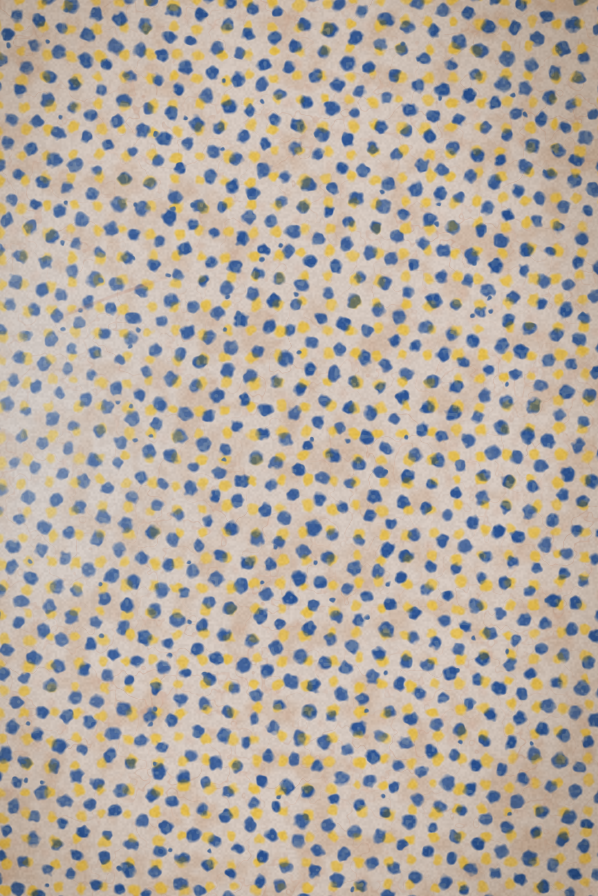
A WebGL 2 fragment shader for this pattern:

```glsl
#version 300 es
precision highp float;
// Worn halftone print: rotated screens of blue and yellow ink dots on pinkish paper.
uniform vec2 u_resolution;
out vec4 outColor;

vec2 hash2(vec2 p) {
  vec3 q = fract(p.xyx * vec3(0.1031, 0.1030, 0.0973));
  q += dot(q, q.yzx + 33.33);
  return fract((q.xx + q.yz) * q.zy);
}

float noise(vec2 p) {
  vec2 i = floor(p), f = fract(p);
  f = f * f * (3.0 - 2.0 * f);
  float low = mix(hash2(i).x, hash2(i + vec2(1, 0)).x, f.x);
  float high = mix(hash2(i + vec2(0, 1)).x, hash2(i + vec2(1, 1)).x, f.x);
  return mix(low, high, f.y);
}

float fbm(vec2 p) {
  return 0.55 * noise(p) + 0.3 * noise(p * 2.1 + 17.0) + 0.15 * noise(p * 4.3 + 41.0);
}

// Ink coverage of a jittered dot screen; lengths are in canvas heights.
float inkScreen(vec2 p, float angle, float pitch, float radius, float softness, float seed) {
  float c = cos(angle), s = sin(angle);
  vec2 q = mat2(c, -s, s, c) * p / pitch;
  vec2 cell = floor(q);
  float ink = 0.0;
  for (int y = -1; y <= 1; y++) {
    for (int x = -1; x <= 1; x++) {
      vec2 id = cell + vec2(x, y);
      vec2 jitter = hash2(id + seed) - 0.5;
      vec2 variety = hash2(id + seed + 71.0);
      vec2 d = q - id - 0.5 - 0.24 * jitter;
      d *= 1.0 + 0.22 * vec2(jitter.y, -jitter.x);
      float edge = length(d) * pitch - radius * (0.86 + 0.28 * variety.x);
      float dot_ = 1.0 - smoothstep(-softness, softness, edge);
      ink = max(ink, dot_ * (0.78 + 0.22 * variety.y));
    }
  }
  return ink;
}

void main() {
  vec2 p = gl_FragCoord.xy / u_resolution.y;
  vec2 uv = gl_FragCoord.xy / u_resolution;

  // Ragged dot outlines
  vec2 ragged = vec2(noise(p * 190.0), noise(p * 190.0 + 53.0)) - 0.5;
  vec2 drift = vec2(noise(p * 9.0), noise(p * 9.0 + 29.0)) - 0.5;
  vec2 q = p + 0.0034 * ragged + 0.006 * drift;

  // Paper with warm stains and faint pink fibres
  vec3 color = vec3(0.835, 0.785, 0.75);
  float stain = smoothstep(0.42, 0.8, fbm(p * 34.0));
  color = mix(color, vec3(0.78, 0.66, 0.56), 0.5 * stain);
  float fibre = 1.0 - smoothstep(0.0, 0.035, abs(fbm(p * 42.0 + 90.0) - 0.5));
  color = mix(color, vec3(0.77, 0.58, 0.49), 0.32 * fibre * noise(p * 24.0 + 7.0));
  float pink = inkScreen(q, 0.52, 0.0283, 0.0052, 0.0045, 211.0);
  color = mix(color, vec3(0.80, 0.62, 0.53), 0.3 * pink * noise(p * 15.0 + 61.0));

  // Yellow screen
  float yellow = inkScreen(q + 0.009, 0.01, 0.0283, 0.0056, 0.0023, 37.0);
  color = mix(color, vec3(0.89, 0.735, 0.27), 0.92 * yellow);

  // Blue screen, worn inside and olive where it covers yellow
  float blue = inkScreen(q, -0.295, 0.0283, 0.0070, 0.0021, 5.0);
  float wear = smoothstep(0.45, 0.85, noise(p * 240.0 + 13.0));
  vec3 blueInk = mix(vec3(0.15, 0.31, 0.57), vec3(0.36, 0.48, 0.63), 0.6 * wear);
  vec3 oliveInk = mix(vec3(0.33, 0.38, 0.33), vec3(0.50, 0.50, 0.38), wear);
  color = mix(color, mix(blueInk, oliveInk, 0.8 * yellow), 0.97 * blue);

  // Stray blue specks
  vec2 speckCell = floor(p * 50.0);
  vec2 chance = hash2(speckCell + 301.0);
  vec2 speck = fract(p * 50.0) - 0.3 - 0.4 * hash2(speckCell + 407.0);
  float speckInk = 1.0 - smoothstep(0.06, 0.19, length(speck + 10.0 * 0.012 * ragged));
  color = mix(color, vec3(0.22, 0.37, 0.58), 0.85 * speckInk * step(0.95, chance.x));

  // Long pink scratch
  vec2 start = vec2(0.06, 0.645), span = vec2(0.145, 0.056);
  vec2 rel = p - start + 0.012 * drift;
  float along = clamp(dot(rel, span) / dot(span, span), 0.0, 1.0);
  float scratch = 1.0 - smoothstep(0.0005, 0.003, length(rel - along * span));
  color = mix(color, vec3(0.72, 0.50, 0.42), 0.5 * scratch * noise(p * 45.0));

  // Pale haze at the left, darker warm borders, fine grain
  float haze = exp(-dot((uv - vec2(0.0, 0.52)) * vec2(3.6, 4.2), (uv - vec2(0.0, 0.52)) * vec2(3.6, 4.2)));
  color = mix(color, vec3(0.79, 0.80, 0.81), 0.36 * haze);
  vec2 centred = uv - vec2(0.45, 0.5);
  float border = smoothstep(0.12, 0.5, dot(centred, centred));
  color *= mix(vec3(1.0), vec3(0.86, 0.83, 0.79), border);
  color += 0.05 * (noise(p * 400.0) - 0.5);
  outColor = vec4(color, 1.0);
}
```
